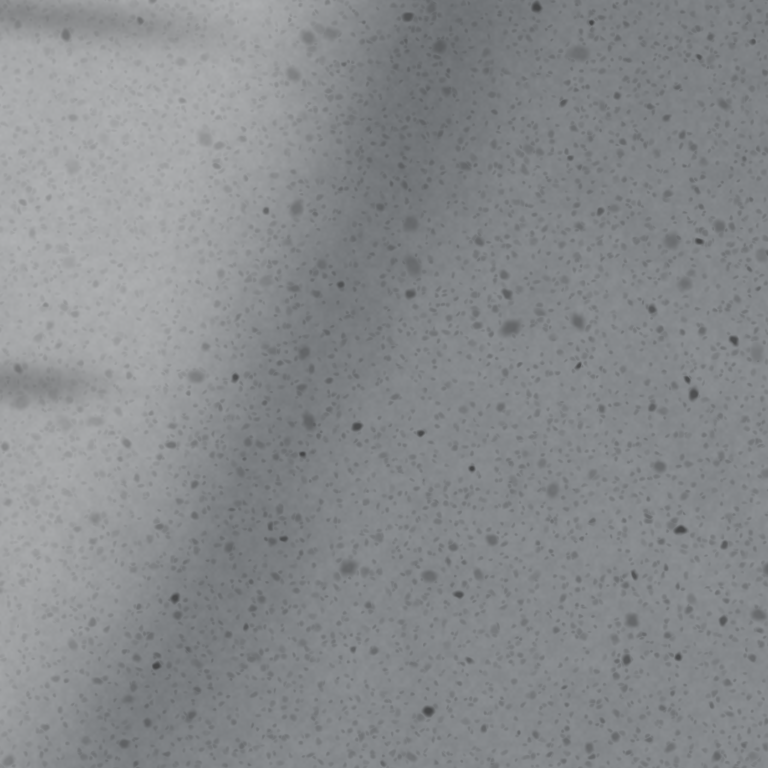
Reproduce this texture procedurally as a WebGL 2 fragment shader.

```glsl
#version 300 es
precision highp float;
// Softly lit grey plaster with a diagonal shade, two faint folds and scattered dark pits.

#define BASE_TONE 0.538
#define LIT_TONE 0.668
#define BAND_DEPTH 0.048
#define FOLD_DEPTH 0.13
#define MOTTLE 0.03
#define GRAIN 0.042
#define PIT_TONE 0.22
#define LIT_FADE 0.55

uniform vec2 u_resolution;
out vec4 fragColor;

vec3 hash3(vec2 p) {
    vec3 q = fract(p.xyx * vec3(0.1031, 0.1030, 0.0973));
    q += dot(q, q.yxz + 33.33);
    return fract((q.xxy + q.yzz) * q.zyx);
}

float valueNoise(vec2 p) {
    vec2 cell = floor(p), f = fract(p);
    f = f * f * (3.0 - 2.0 * f);
    float low = mix(hash3(cell).x, hash3(cell + vec2(1, 0)).x, f.x);
    float high = mix(hash3(cell + vec2(0, 1)).x, hash3(cell + vec2(1, 1)).x, f.x);
    return mix(low, high, f.y);
}

float fbm(vec2 p) {
    float sum = 0.0, weight = 0.5;
    for (int i = 0; i < 4; i++) {
        sum += weight * valueNoise(p);
        p = mat2(1.6, 1.2, -1.2, 1.6) * p + 17.3;
        weight *= 0.5;
    }
    return sum / 0.9375;
}

// Coverage of one layer of jittered, slightly oval spots; radii are in canvas units.
float spots(vec2 p, float cells, float density, float rMin, float rMax, float seed) {
    vec2 home = floor(p * cells);
    float pixel = 1.0 / u_resolution.y;
    float cover = 0.0;
    for (int y = -1; y <= 1; y++) {
        for (int x = -1; x <= 1; x++) {
            vec2 cell = home + vec2(x, y);
            vec3 place = hash3(cell + seed);
            vec3 form = hash3(cell + seed + 71.7);
            vec2 d = p - (cell + place.xy) / cells;
            float angle = form.x * 6.2832;
            d = mat2(cos(angle), -sin(angle), sin(angle), cos(angle)) * d;
            d.x *= mix(0.62, 1.0, form.y);
            float radius = mix(rMin, rMax, form.z * form.z);
            float spot = 1.0 - smoothstep(radius * 0.35, radius * 1.25 + pixel, length(d));
            float strength = mix(0.45, 1.0, fract(form.y * 7.0 + form.z));
            cover = max(cover, spot * strength * step(place.z, density));
        }
    }
    return cover;
}

// Soft dark crease that fades out to the right.
float fold(vec2 p, float height, float slope, float reach, float width) {
    float d = (p.y - height - slope * p.x) / width;
    return exp(-d * d) * (1.0 - smoothstep(reach * 0.2, reach, p.x));
}

void main() {
    vec2 p = gl_FragCoord.xy / u_resolution.y;

    // Broad light from the left and the shaded diagonal beside it
    float wobble = fbm(p * 4.0 + 3.1) - 0.5;
    float side = p.x - (0.06 + 0.56 * p.y - 0.13 * p.y * p.y) + 0.07 * wobble;
    float lit = 1.0 - smoothstep(-0.19, 0.08, side);
    float bandOffset = (side - 0.10) / 0.10;
    float band = exp(-bandOffset * bandOffset);
    float tone = mix(BASE_TONE, LIT_TONE, lit * mix(0.82, 1.0, smoothstep(0.1, 0.7, p.y)));
    tone -= BAND_DEPTH * band;
    tone -= 0.035 * smoothstep(0.5, 1.0, p.y) * (1.0 - lit);

    // Folds at the left edge
    tone -= FOLD_DEPTH * fold(p, 0.985, -0.10, 0.40, 0.027);
    tone -= FOLD_DEPTH * fold(p, 0.502, -0.03, 0.20, 0.026);

    // Cloudy mottling and fine surface grain
    tone += MOTTLE * (fbm(p * 13.0) - 0.5);
    tone += GRAIN * (0.6 * valueNoise(p * 130.0) + 0.4 * valueNoise(p * 260.0 + 9.0) - 0.5);

    // Pits from fine to coarse, gathered in loose clusters
    vec2 warped = p + 0.003 * (vec2(valueNoise(p * 150.0), valueNoise(p * 150.0 + 41.0)) - 0.5);
    float cluster = smoothstep(0.25, 0.7, fbm(p * 7.0 + 23.0));
    float fine = 0.25 * spots(warped, 105.0, 0.42, 0.0016, 0.0034, 11.0);
    float medium = 0.42 * spots(warped, 46.0, 0.34, 0.0024, 0.0056, 137.0) * mix(0.5, 1.0, cluster);
    float coarse = 0.42 * spots(warped, 17.0, 0.22, 0.0045, 0.0105, 293.0);
    float deep = 0.85 * spots(warped, 19.0, 0.16, 0.0032, 0.0062, 419.0);
    float pits = max(max(fine, medium), max(coarse, deep));
    pits *= 1.0 - LIT_FADE * lit;

    // Cool grey tint, more neutral in the light and in the pits
    vec3 tint = vec3(-0.012, 0.001, 0.013) * (1.0 - 0.5 * lit);
    vec3 pitColour = PIT_TONE + vec3(0.0, 0.003, 0.006);
    fragColor = vec4(mix(tone + tint, pitColour, pits), 1.0);
}
```
